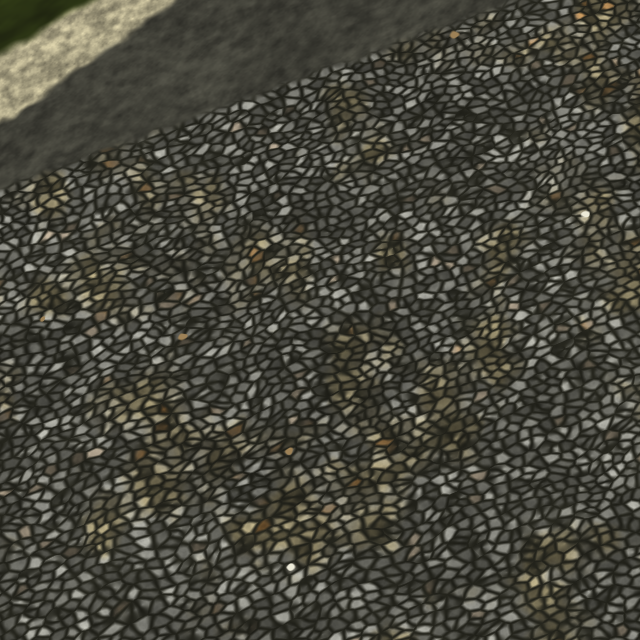
A WebGL 2 fragment shader for this texture:

```glsl
#version 300 es
precision highp float;
// Coarse dark gravel meeting a smooth asphalt strip, a pale painted line and grass.
// Grains are cells of a jittered grid, each with its own stretched metric and shade;
// slanted bands are layered above them, and a few pale chips are scattered on top.

#define GRAIN_COUNT vec2(44.0, 61.0)
#define GRAIN_TILT 0.42
#define GRAIN_TURN 1.7
#define GRAIN_STRETCH 1.4
#define PERSPECTIVE 0.22
#define GAP_COLOR vec3(0.135, 0.135, 0.105)
#define GRAIN_DARK vec3(0.29, 0.29, 0.265)
#define GRAIN_LIGHT vec3(0.69, 0.69, 0.655)
#define ASPHALT_COLOR vec3(0.255, 0.253, 0.22)
#define PAINT_COLOR vec3(0.67, 0.64, 0.52)
#define CHIP_GRID 5.0
#define CHIP_SHARE 0.42

uniform vec2 u_resolution;
out vec4 fragColor;

float hash(vec2 p) {
    return fract(sin(dot(p, vec2(127.1, 311.7))) * 43758.5453);
}

vec2 hash2(vec2 p) {
    return vec2(hash(p), hash(p + vec2(37.3, 17.9)));
}

mat2 rotation(float angle) {
    float c = cos(angle), s = sin(angle);
    return mat2(c, -s, s, c);
}

float noise(vec2 p) {
    vec2 cell = floor(p), f = fract(p);
    f = f * f * (3.0 - 2.0 * f);
    float low = mix(hash(cell), hash(cell + vec2(1, 0)), f.x);
    float high = mix(hash(cell + vec2(0, 1)), hash(cell + vec2(1, 1)), f.x);
    return mix(low, high, f.y);
}

float fbm(vec2 p) {
    float sum = 0.0, weight = 0.5;
    for (int i = 0; i < 3; i++) {
        sum += weight * noise(p);
        p = rotation(0.6) * p * 2.1 + 11.3;
        weight *= 0.5;
    }
    return sum / 0.875;
}

// Distance margin to the neighbouring grain (x) and id of the nearest grain (yz)
vec3 nearestGrain(vec2 p) {
    vec2 home = floor(p), id = home;
    float first = 9.0, second = 9.0;
    for (int y = -1; y <= 1; y++) {
        for (int x = -1; x <= 1; x++) {
            vec2 cell = home + vec2(x, y);
            vec2 offset = p - cell - 0.5 - 0.85 * (hash2(cell) - 0.5);
            offset = rotation(GRAIN_TURN * (hash(cell + 71.7) - 0.5)) * offset;
            float d = length(offset * vec2(1.0 / GRAIN_STRETCH, 1.0));
            if (d < first) {
                second = first;
                first = d;
                id = cell;
            } else {
                second = min(second, d);
            }
        }
    }
    return vec3(second - first, id);
}

vec3 gravel(vec2 uv) {
    // Grains shrink slightly with distance and bend with a slow warp
    vec2 p = vec2(uv.x - 0.5, uv.y) * (1.0 + PERSPECTIVE * uv.y);
    p += 0.016 * (vec2(noise(uv * 11.0), noise(uv * 11.0 + 40.0)) - 0.5);
    vec3 grain = nearestGrain(rotation(GRAIN_TILT) * p * GRAIN_COUNT);
    float shade = hash(grain.yz + 5.3);
    vec3 color = mix(GRAIN_DARK, GRAIN_LIGHT, shade * (0.35 + 0.65 * shade));

    // Warm and olive stains, plus a few rusty grains
    float stain = smoothstep(0.5, 0.8, fbm(uv * 13.0 + 3.0));
    color *= mix(vec3(1.0), vec3(1.05, 0.98, 0.8), stain);
    float rust = step(0.95, hash(grain.yz + 23.1)) * (0.35 + 0.65 * stain);
    color *= mix(vec3(1.0), vec3(1.15, 0.92, 0.7), rust);

    float body = smoothstep(0.0, 0.52, grain.x);
    color = mix(GAP_COLOR, color, body);
    color *= 0.84 + 0.32 * fbm(uv * 90.0);
    return color * (0.88 + 0.24 * fbm(uv * 7.0 + 20.0));
}

// Sparse pale and tan chips: colour with coverage in alpha
vec4 chips(vec2 uv) {
    vec2 cell = floor(uv * CHIP_GRID);
    vec2 center = (cell + 0.2 + 0.6 * hash2(cell + 8.4)) / CHIP_GRID;
    vec2 p = rotation(0.2 + 0.7 * hash(cell + 2.6)) * (uv - center);
    p += 0.005 * (vec2(noise(uv * 110.0), noise(uv * 110.0 + 9.0)) - 0.5);
    vec2 size = vec2(0.009, 0.006) * (0.65 + 0.65 * hash(cell + 4.9));
    float mask = 1.0 - smoothstep(0.6, 1.2, length(p / size));
    vec3 color = mix(vec3(0.93, 0.92, 0.85), vec3(0.62, 0.51, 0.34), step(0.5, hash(cell + 6.2)));
    return vec4(color, mask * step(hash(cell + 1.7), CHIP_SHARE));
}

void main() {
    vec2 uv = gl_FragCoord.xy / u_resolution;
    vec3 color = gravel(uv);
    vec4 chip = chips(uv);
    color = mix(color, chip.rgb, chip.a);

    // Fine streaks shared by the slanted bands
    vec2 along = rotation(0.55) * uv;
    float streak = fbm(along * vec2(55.0, 95.0));
    float wobble = 0.012 * (noise(uv * 45.0) - 0.5);

    // Smooth asphalt, painted line, grass: height above each slanted edge
    vec3 asphalt = ASPHALT_COLOR * (0.68 + 0.64 * streak) * (0.88 + 0.24 * noise(uv * 9.0));
    color = mix(color, asphalt, smoothstep(-0.008, 0.01, uv.y - 0.703 - 0.365 * uv.x + wobble));
    vec3 paint = PAINT_COLOR * (0.6 + 0.8 * fbm(along * vec2(70.0, 100.0) + 5.0));
    color = mix(color, paint, smoothstep(-0.006, 0.008, uv.y - 0.803 - 0.71 * uv.x + wobble));
    vec3 grass = mix(vec3(0.09, 0.1, 0.05), vec3(0.22, 0.27, 0.1), fbm(along * vec2(16.0, 40.0)));
    color = mix(color, grass, smoothstep(-0.008, 0.012, uv.y - 0.908 - 0.63 * uv.x + wobble));

    fragColor = vec4(color, 1.0);
}
```
